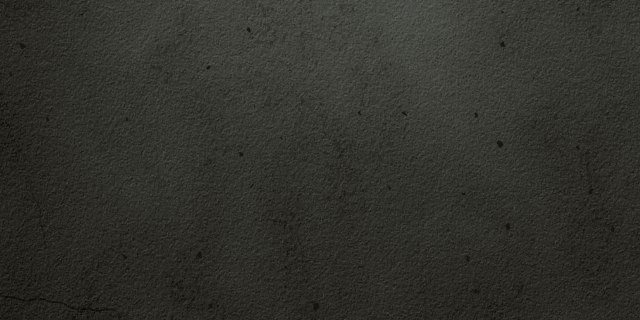
This texture is drawn by a Shadertoy shader. Its source:

```glsl
// Dark, grainy concrete wall with pits and hairline cracks, lit softly from the top.

vec3 hash3(vec2 cell) {
    vec3 q = fract(cell.xyx * vec3(0.1031, 0.1030, 0.0973));
    q += dot(q, q.yxz + 33.33);
    return fract((q.xxy + q.yzz) * q.zyx);
}

// Cellular noise: random cell values blended by distance, centred on zero
float cellNoise(vec2 p, float sharpness) {
    vec2 base = floor(p);
    float sum = 0.0, total = 0.0;
    for (int j = -1; j <= 1; j++)
    for (int i = -1; i <= 1; i++) {
        vec2 cell = base + vec2(i, j);
        vec3 rnd = hash3(cell + 71.0);
        vec2 d = cell + rnd.xy - p;
        float weight = exp(-sharpness * dot(d, d));
        sum += weight * rnd.z;
        total += weight;
    }
    return sum / total - 0.5;
}

float blotches(vec2 p) {
    float sum = 0.0, amp = 1.0;
    for (int i = 0; i < 5; i++) {
        sum += amp * cellNoise(p, 4.0);
        p = mat2(1.6, 1.2, -1.2, 1.6) * p + 13.7;
        amp *= 0.62;
    }
    return sum;
}

// Relief shading: height difference towards a light at the upper left
float relief(vec2 p, float sharpness) {
    return cellNoise(p, sharpness) - cellNoise(p + vec2(-0.35, 0.6), sharpness);
}

// Sparse tilted oval holes, at most one per grid cell
float pits(vec2 p, float scale, float chance, float edge) {
    vec2 cell = floor(p * scale);
    vec3 place = hash3(cell + 19.0);
    vec3 shape = hash3(cell + 157.0);
    vec2 d = fract(p * scale) - mix(vec2(0.25), vec2(0.75), place.xy);
    float tilt = 0.9 + 1.6 * shape.x;
    d = mat2(cos(tilt), -sin(tilt), sin(tilt), cos(tilt)) * d;
    d.y *= 1.2 + 1.0 * shape.y;
    float radius = mix(0.05, 0.11, shape.z * shape.z);
    float hole = 1.0 - smoothstep(-edge * scale, edge * scale, length(d) - radius);
    return hole * step(place.z, chance);
}

float crack(float offset, float along, float start, float end, float edge) {
    float wave = 0.006 * sin(along * 31.0) + 0.003 * sin(along * 83.0 + 1.0);
    float line = 1.0 - smoothstep(0.0005, 0.0015 + edge, abs(offset + wave));
    return line * smoothstep(start, start + 0.05, along)
                * (1.0 - smoothstep(end - 0.1, end, along));
}

void mainImage(out vec4 fragColor, in vec2 fragCoord) {
    vec2 p = fragCoord / iResolution.y;
    float edge = 1.0 / iResolution.y;

    // Broad light: glow at the top centre, falling off to the left and below
    vec2 glow = (p - vec2(1.06, 1.04)) / vec2(0.64, 0.52);
    float tone = 0.159 + 0.037 * p.y + 0.092 * exp(-dot(glow, glow));
    tone -= 0.034 * (1.0 - smoothstep(0.0, 0.42, p.x));

    // Cloudy stains, slightly stretched downwards
    vec2 warp = 0.03 * vec2(sin(p.y * 9.0 + 2.0 * sin(p.x * 5.0)), sin(p.x * 11.0 + p.y * 4.0));
    float stain = blotches((p + warp) * vec2(4.5, 3.2));
    tone += 0.030 * stain;

    // Crisp embossed grain, coarser in the rough plaster patches
    float rough = smoothstep(-0.1, 0.6, -stain);
    tone += (0.006 + 0.016 * rough) * relief(p * vec2(70.0, 52.0), 7.0);
    tone += 0.030 * relief(p * vec2(118.0, 108.0), 9.0);
    tone += 0.062 * relief(p * vec2(186.0, 178.0) + 9.0, 12.0);
    tone += 0.030 * cellNoise(p * 260.0 + 5.0, 12.0);

    // Small dark flecks gather in the rough patches
    float fleck = cellNoise(p * vec2(120.0, 85.0) + 31.0, 9.0);
    tone -= (0.008 + 0.032 * rough) * smoothstep(0.2, 0.42, fleck);

    // Pits, pale specks and cracks
    vec2 ragged = p + 0.0015 * vec2(sin(p.y * 410.0), sin(p.x * 370.0 + 1.0));
    float hole = max(pits(ragged, 8.5, 0.18, edge), 0.7 * pits(ragged + 3.1, 23.0, 0.10, edge));
    tone = mix(tone, 0.075, 0.85 * hole);
    tone += 0.05 * pits(p + 7.3, 34.0, 0.05, edge);
    float hairline = max(crack(p.y - 0.08 + 0.16 * p.x, p.x, -0.05, 0.42, edge),
                         0.6 * crack(p.x - 0.22 + 0.3 * p.y, p.y, 0.2, 0.46, edge));
    tone -= 0.06 * hairline;

    // Shadows lean warm brown, lights lean neutral green-grey
    tone = clamp(tone, 0.05, 0.42);
    vec3 color = vec3(tone, 1.09 * tone - 0.017, 1.06 * tone - 0.032);
    fragColor = vec4(max(color, 0.0), 1.0);
}
```
